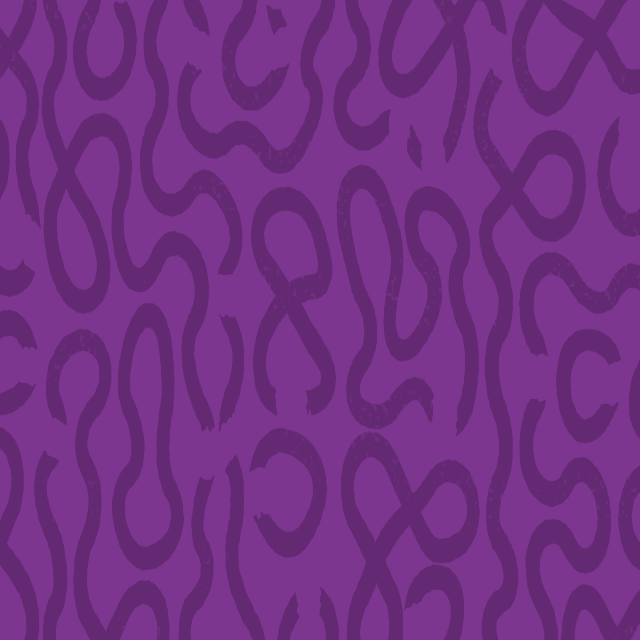
Reproduce this pattern procedurally as a Shadertoy shader.

```glsl
#define GROUND vec3(0.49, 0.21, 0.56)
#define INK vec3(0.39, 0.16, 0.45)
#define STRETCH 1.8      // vertical elongation of the drawing
#define TILE 0.146       // size of one tile of the meander
#define STROKE 0.0375    // brush width
#define WARP 0.085       // irregularity of the paths
#define UPRIGHT 0.7      // share of tiles that run vertically
#define LOOPS 0.8        // share of blocks holding a loop
#define GAPS 0.55        // share of vertices where an arc is cut
#define GAP 0.07         // length of a cut
#define ROUGH 0.0022     // raggedness of the edges

const float PI = 3.14159265;

float hash(vec2 p) {
    vec3 q = fract(p.xyx * 0.1031);
    q += dot(q, q.yzx + 33.33);
    return fract((q.x + q.y) * q.z);
}

vec2 hash2(vec2 p) {
    return vec2(hash(p + 5.3), hash(p + 71.9));
}

float noise(vec2 p) {
    vec2 i = floor(p), f = p - i;
    f = f * f * f * (f * (f * 6.0 - 15.0) + 10.0);
    return mix(mix(hash(i), hash(i + vec2(1, 0)), f.x),
               mix(hash(i + vec2(0, 1)), hash(i + vec2(1, 1)), f.x), f.y);
}

// Warped tile grid, turned by 45 degrees
vec2 grid(vec2 p) {
    p += WARP * (vec2(noise(p * 4.0 + 9.0), noise(p * 4.0 + 47.0)) - 0.5);
    return vec2(p.x - p.y, p.x + p.y) * 0.7071 / TILE + 30.0;
}

// Vertex circled by the loop of a 3x3 block, far away if there is none
vec2 loopCentre(vec2 cell) {
    vec2 block = floor(cell / 3.0);
    if (hash(block + 7.7) > LOOPS) return vec2(-1000.0);
    return block * 3.0 + 1.0 + floor(hash2(block) * 2.0);
}

// 0: arcs round lower left and upper right, 1: the other corners, 2: crossing
int tileKind(vec2 cell) {
    vec2 o = cell - loopCentre(cell);
    if (max(abs(o.x + 0.5), abs(o.y + 0.5)) < 0.6) {
        vec2 crossing = floor(hash2(floor(cell / 3.0) + 3.1) * 2.0) - 1.0;
        if (distance(o, crossing) < 0.5) return 2;
        return abs(o.x - o.y) < 0.5 ? 0 : 1;
    }
    return hash(cell + 0.37) < UPRIGHT ? 0 : 1;
}

bool isRing(vec2 v) {
    return tileKind(v) == 0 && tileKind(v - 1.0) == 0
        && tileKind(v - vec2(1, 0)) == 1 && tileKind(v - vec2(0, 1)) == 1;
}

// Signed distance to the arc round a vertex, with its cut
float arcStroke(vec2 g, vec2 v, mat2 jacobian, float ragged) {
    vec2 r = g - v;
    float radius = max(length(r), 0.001);
    float d = abs(radius - 0.5) / length((r / radius) * jacobian) - 0.5 * STROKE;
    bool onLoop = distance(v, loopCentre(v)) < 0.5;
    if (!onLoop && (hash(v + 13.7) < GAPS || isRing(v))) {
        vec2 h = hash2(v + 23.0);
        float middle = (floor(h.x * 4.0) + 0.5) * PI / 2.0 + 0.5 * (h.y - 0.5);
        float turn = abs(mod(atan(r.y, r.x) - middle + PI, 2.0 * PI) - PI);
        d = max(d, 0.5 * GAP - turn * radius * TILE + 3.0 * ragged);
    }
    return d;
}

float strokes(vec2 p) {
    const float e = 0.002;
    vec2 g = grid(p), cell = floor(g), f = g - cell;
    mat2 jacobian = mat2((grid(p + vec2(e, 0)) - g) / e, (grid(p + vec2(0, e)) - g) / e);
    float ragged = ROUGH * (noise(p * 110.0) - 0.5);
    float swell = 0.004 * (noise(p * 9.0 + 80.0) - 0.5);
    int kind = tileKind(cell);
    float d;
    if (kind == 2) {
        vec2 a = abs(f - 0.5);
        d = min(a.x / length(vec2(1, 0) * jacobian), a.y / length(vec2(0, 1) * jacobian));
        d -= 0.5 * STROKE;
    } else {
        vec2 first = kind == 0 ? vec2(0) : vec2(1, 0);
        d = min(arcStroke(g, cell + first, jacobian, ragged),
                arcStroke(g, cell + 1.0 - first, jacobian, ragged));
    }
    return d + ragged + swell;
}

void mainImage(out vec4 fragColor, in vec2 fragCoord) {
    vec2 uv = fragCoord / iResolution.y;
    float soft = 1.0 / iResolution.y;
    float ink = 1.0 - smoothstep(-soft, soft, strokes(uv * vec2(STRETCH, 1.0)));

    // Sparse dry-brush flecks in a few patches
    float patches = smoothstep(0.6, 0.8, noise(uv * 9.0 + 60.0));
    float flecks = smoothstep(0.76, 0.9, noise(uv * vec2(230.0, 150.0)));
    ink *= 1.0 - 0.45 * patches * flecks;

    fragColor = vec4(mix(GROUND, INK, ink), 1.0);
}
```
